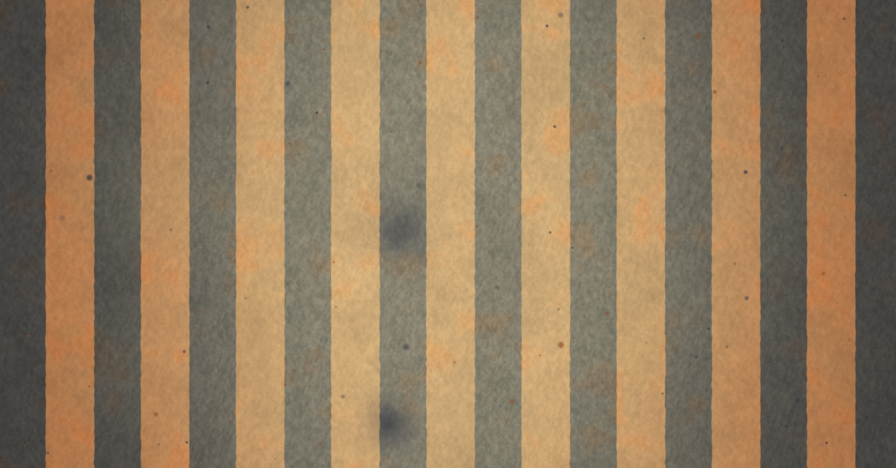
Reproduce this pattern procedurally as a Shadertoy shader.

```glsl
#define PERIOD 0.1062        // stripe repeat, share of the width
#define FIRST_CENTER 0.0781  // centre of the first tan stripe
#define HALF_WIDTH 0.0271    // half of a tan stripe
#define TAN_MID vec3(0.795, 0.660, 0.465)
#define TAN_RIM vec3(0.670, 0.450, 0.285)
#define GREY_MID vec3(0.520, 0.502, 0.432)
#define GREY_RIM vec3(0.270, 0.262, 0.252)
#define INK vec3(0.20, 0.21, 0.26)
#define RUST vec3(0.55, 0.30, 0.18)
#define GRAIN 0.20
#define MOTTLE 0.13
#define SPECK_CELLS 11.0

float hash(vec2 p) {
    vec3 q = fract(p.xyx * 0.1031);
    q += dot(q, q.yzx + 33.33);
    return fract((q.x + q.y) * q.z);
}

float noise(vec2 p) {
    vec2 cell = floor(p), f = fract(p);
    f = f * f * (3.0 - 2.0 * f);
    return mix(mix(hash(cell), hash(cell + vec2(1, 0)), f.x),
               mix(hash(cell + vec2(0, 1)), hash(cell + vec2(1, 1)), f.x), f.y);
}

float fbm(vec2 p) {
    float sum = 0.0, amp = 0.5;
    for (int i = 0; i < 4; i++) {
        sum += amp * noise(p);
        p = mat2(1.6, 1.2, -1.2, 1.6) * p + 17.3;
        amp *= 0.5;
    }
    return sum / 0.9375;
}

// Short paper fibres lying at two slants, centred on zero
float fibres(vec2 p) {
    float a = noise(mat2(0.94, 0.34, -0.34, 0.94) * p * vec2(190, 85) + 40.0);
    float b = noise(mat2(0.80, -0.60, 0.60, 0.80) * p * vec2(150, 75) + 90.0);
    float fine = noise(p * 230.0);
    return 0.4 * a + 0.3 * b + 0.3 * fine - 0.5;
}

// Tiny flecks, one possible per cell; returns coverage and hue choice
vec2 specks(vec2 p, float soft) {
    vec2 result = vec2(0), home = floor(p * SPECK_CELLS);
    for (int y = -1; y <= 1; y++)
    for (int x = -1; x <= 1; x++) {
        vec2 cell = home + vec2(x, y) + 50.0;
        vec2 center = (cell - 50.0 + vec2(hash(cell), hash(cell + 71.7))) / SPECK_CELLS;
        float size = mix(0.002, 0.008, pow(hash(cell + 23.1), 4.0));
        float cover = 1.0 - smoothstep(size * 0.3, size + soft, length(p - center));
        cover *= step(0.6, hash(cell + 11.9)) * mix(0.25, 0.75, hash(cell + 5.3));
        if (cover > result.x) result = vec2(cover, hash(cell + 37.7));
    }
    return result;
}

// Two soft ink blots, spaced down a slightly tilted line
float blots(vec2 p) {
    float cover = 0.0;
    for (int i = 0; i < 2; i++) {
        float k = float(i);
        vec2 d = p - vec2(0.857 - 0.027 * k, 0.51 - 0.415 * k);
        float radius = mix(0.065, 0.045, k) * (0.6 + 0.8 * fbm(p * 24.0 + k));
        cover += mix(0.45, 0.65, k) * exp(-dot(d, d) / (radius * radius));
    }
    return cover;
}

void mainImage(out vec4 fragColor, in vec2 fragCoord) {
    vec2 uv = fragCoord / iResolution.xy;
    vec2 p = fragCoord / iResolution.y;

    // Stripes with faintly frayed edges
    float x = uv.x + 0.0012 * (noise(p * 90.0) - 0.5);
    float d = abs(fract((x - FIRST_CENTER) / PERIOD + 0.5) - 0.5) * PERIOD;
    float soft = max(0.0011, 0.7 / iResolution.x);
    float stripe = 1.0 - smoothstep(-soft, soft, d - HALF_WIDTH);

    // Ageing toward the rim
    float cloud = fbm(p * 5.0) - 0.5;
    float radius = length((uv - 0.5) * vec2(2.0, 0.75)) + 0.25 * cloud;
    float age = smoothstep(0.25, 1.05, radius);
    vec3 color = mix(mix(GREY_MID, GREY_RIM, age), mix(TAN_MID, TAN_RIM, age), stripe);

    // Mottling, warm discolouration and paper grain
    float blotch = fbm(p * 16.0 + 8.0) - 0.5;
    color *= 1.0 + MOTTLE * (cloud + blotch);
    color *= 1.0 + vec3(0.02, -0.06, -0.12) * smoothstep(0.05, 0.3, blotch);
    color *= 1.0 + GRAIN * mix(1.5, 0.8, stripe) * fibres(p);

    // Blots and flecks
    color = mix(color, INK, blots(p) * mix(1.0, 0.35, stripe));
    vec2 fleck = specks(p, 1.0 / iResolution.y);
    color = mix(color, mix(INK, RUST, step(0.5, fleck.y)), fleck.x);

    fragColor = vec4(clamp(color, 0.0, 1.0), 1.0);
}
```
